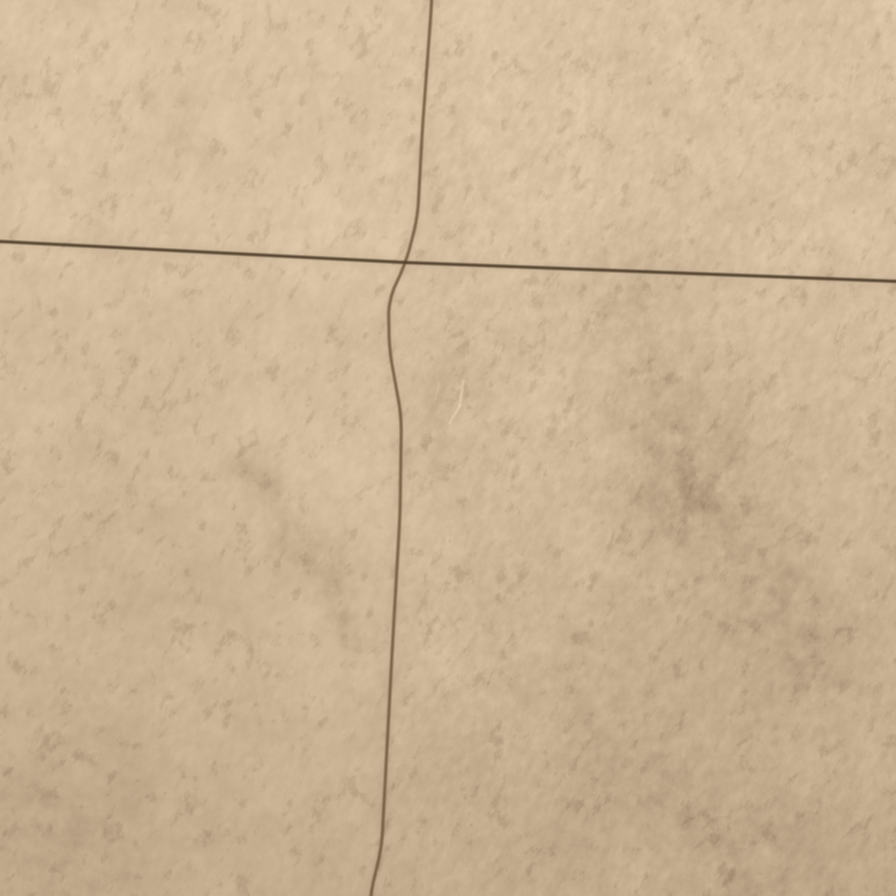
Give the GLSL for this texture, as a three.js fragment shader.

```glsl
// Four beige stone tiles meeting at a slightly crooked cross of thin dark joints.
// The stone is a soft light gradient with placed diagonal stains, layered value
// noise, dark flecks and fine grain; the joints are distances to bent curves.

varying vec2 vUv;

const vec3 STONE_DARK = vec3(0.715, 0.622, 0.510);
const vec3 STONE_LIGHT = vec3(0.860, 0.768, 0.648);
const vec3 JOINT_COLOR = vec3(0.42, 0.33, 0.22);
const vec3 GLINT_COLOR = vec3(0.92, 0.84, 0.72);
const float JOINT_HALF_WIDTH = 0.0017;
const float JOINT_SOFTNESS = 0.0018;
const float BEND_ROUNDING = 0.014;
const float MOTTLE = 0.38;
const float FLECKS = 0.42;
const float GRAIN = 0.50;

float hash(vec2 p) {
  vec3 q = fract(vec3(p.xyx) * 0.1031);
  q += dot(q, q.yzx + 33.33);
  return fract((q.x + q.y) * q.z);
}

float noise(vec2 p) {
  vec2 i = floor(p), f = fract(p);
  f = f * f * (3.0 - 2.0 * f);
  return mix(mix(hash(i), hash(i + vec2(1.0, 0.0)), f.x),
             mix(hash(i + vec2(0.0, 1.0)), hash(i + vec2(1.0, 1.0)), f.x), f.y);
}

// Layered noise centred on zero
float fbm(vec2 p) {
  float sum = 0.0, amp = 0.5;
  for (int i = 0; i < 4; i++) {
    sum += amp * (noise(p) - 0.5);
    p = mat2(1.6, 1.2, -1.2, 1.6) * p + 7.3;
    amp *= 0.58;
  }
  return sum;
}

float segment(vec2 p, vec2 a, vec2 b) {
  vec2 d = b - a;
  return length(p - a - d * clamp(dot(p - a, d) / dot(d, d), 0.0, 1.0));
}

// Soft stain spread around a line
float stain(vec2 p, vec2 a, vec2 b, float width) {
  float d = segment(p, a, b) / width;
  return exp(-d * d);
}

float ramp(float y, float from, float to, float rise) {
  return rise * clamp((y - from) / (to - from), 0.0, 1.0);
}

// Horizontal place of the upright joint at height y
float bentPath(float y) {
  return 0.413 + ramp(y, 0.0, 0.055, 0.013) + ramp(y, 0.055, 0.270, 0.0115)
    + ramp(y, 0.270, 0.427, 0.009) + ramp(y, 0.427, 0.535, 0.0015)
    + ramp(y, 0.535, 0.610, -0.0135) + ramp(y, 0.610, 0.665, -0.001)
    + ramp(y, 0.665, 0.707, 0.0195) + ramp(y, 0.707, 0.757, 0.013)
    + ramp(y, 0.757, 0.857, 0.0055) + ramp(y, 0.857, 1.0, 0.0105);
}

float roundedPath(float y) {
  return 0.25 * (bentPath(y - BEND_ROUNDING) + bentPath(y + BEND_ROUNDING))
    + 0.25 * (bentPath(y - 0.4 * BEND_ROUNDING) + bentPath(y + 0.4 * BEND_ROUNDING));
}

float line(float d, float halfWidth) {
  return 1.0 - smoothstep(halfWidth - JOINT_SOFTNESS, halfWidth + JOINT_SOFTNESS, d);
}

// Stone brightness: 0 is the dark tone, 1 the light one
float stoneTone(vec2 p) {
  float tone = 0.27 + 0.60 * smoothstep(-0.1, 1.0, p.y);
  tone += 0.12 * stain(p, vec2(0.36, 0.62), vec2(0.40, 0.28), 0.13);
  tone -= 0.10 * smoothstep(0.5, 1.0, p.x) * (1.0 - p.y);

  // Broken diagonal stains, edges roughened by warping
  vec2 w = p + 0.07 * vec2(fbm(p * 16.0), fbm(p * 16.0 + 31.0));
  float stains = 0.24 * stain(w, vec2(0.69, 0.68), vec2(0.78, 0.45), 0.060)
    + 0.24 * stain(w, vec2(0.78, 0.45), vec2(0.89, 0.29), 0.060)
    + 0.20 * stain(w, vec2(0.70, 0.17), vec2(0.86, 0.02), 0.070)
    + 0.26 * stain(w, vec2(0.285, 0.485), vec2(0.395, 0.280), 0.018)
    + 0.20 * stain(w, vec2(0.19, 0.88), vec2(0.21, 0.83), 0.035)
    + 0.18 * stain(w, vec2(0.02, 0.13), vec2(0.10, 0.02), 0.060)
    + 0.18 * stain(w, vec2(0.49, 0.56), vec2(0.495, 0.50), 0.022);
  tone -= stains * (1.0 + 3.0 * fbm(p * 55.0));

  // Clouds, small dark flecks, then grain leaning along the stains
  vec2 g = mat2(0.88, 0.48, -0.48, 0.88) * p;
  tone += MOTTLE * fbm(p * 8.0) + 0.7 * MOTTLE * fbm(p * 28.0 + 11.0);
  float fleck = smoothstep(0.08, 0.36, fbm(g * vec2(85.0, 55.0) + 5.0));
  tone += FLECKS * (0.10 - fleck);
  float sharpness = mix(0.75, 1.1, smoothstep(0.35, 0.55, p.x));
  return tone + GRAIN * sharpness * fbm(g * vec2(140.0, 90.0));
}

void main() {
  vec2 p = vUv;
  vec3 color = mix(STONE_DARK, STONE_LIGHT, clamp(stoneTone(p), -0.6, 1.35));

  // Small raised glints beside the upright joint
  float glint = line(segment(p, vec2(0.517, 0.575), vec2(0.513, 0.547)), 0.0012)
    + line(segment(p, vec2(0.513, 0.547), vec2(0.502, 0.528)), 0.0012)
    + 0.5 * line(segment(p, vec2(0.490, 0.572), vec2(0.486, 0.555)), 0.001);
  color = mix(color, GLINT_COLOR, 0.6 * min(glint, 1.0));

  // Joints, with the distance to the upright one corrected for its slope
  float slope = (roundedPath(p.y + 0.002) - roundedPath(p.y - 0.002)) / 0.004;
  float upright = abs(p.x - roundedPath(p.y)) / sqrt(1.0 + slope * slope);
  float levelY = 0.7305 + ramp(p.x, 0.0, 0.453, -0.0235) + ramp(p.x, 0.453, 1.0, -0.021);
  float level = abs(p.y - levelY);
  color *= 1.0 - 0.07 * exp(-min(upright, level) / 0.004);
  color = mix(color, JOINT_COLOR, 0.80 * line(upright, JOINT_HALF_WIDTH));
  color = mix(color, JOINT_COLOR * 0.72, 0.92 * line(level, JOINT_HALF_WIDTH));

  gl_FragColor = vec4(color, 1.0);
}
```
